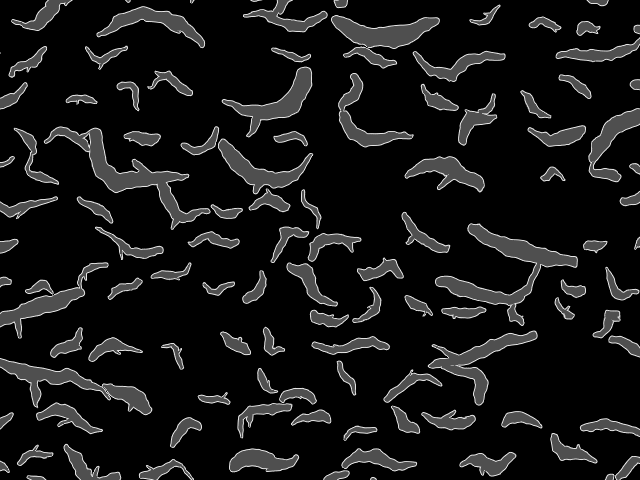
Give the GLSL for this pattern, as a WebGL 2 fragment shader.

```glsl
#version 300 es
precision highp float;
// Scattered grey slivers with thin white outlines on black.
// Staggered rows of cells each hold one long or a few short shapes; a shape is
// a bent, tapered spine with a twig, and noise roughens all of the edges.

uniform vec2 u_resolution;
out vec4 fragColor;

const vec2 CELL = vec2(0.28, 0.0765);    // in canvas heights
const float LINE_WIDTH = 0.0018;
const float EMPTY_SHARE = 0.13;
const int SPINE_STEPS = 5;
const vec3 BACKGROUND = vec3(0.0);
const vec3 FILL = vec3(0.31);
const vec3 OUTLINE = vec3(1.0);

// Integer hash: three random values in 0..1
vec3 hash3(ivec3 key) {
    uvec3 v = uvec3(key + 4096) * 1664525u + 1013904223u;
    v.x += v.y * v.z; v.y += v.z * v.x; v.z += v.x * v.y;
    v ^= v >> 16u;
    v.x += v.y * v.z; v.y += v.z * v.x; v.z += v.x * v.y;
    return vec3(v >> 8u) / 16777216.0;
}

// Smooth two-channel value noise, -0.5..0.5
vec2 noise2(vec2 p, int seed) {
    ivec2 i = ivec2(floor(p));
    vec2 f = fract(p);
    f = f * f * (3.0 - 2.0 * f);
    vec2 a = hash3(ivec3(i, seed)).xy;
    vec2 b = hash3(ivec3(i + ivec2(1, 0), seed)).xy;
    vec2 c = hash3(ivec3(i + ivec2(0, 1), seed)).xy;
    vec2 d = hash3(ivec3(i + ivec2(1, 1), seed)).xy;
    return mix(mix(a, b, f.x), mix(c, d, f.x), f.y) - 0.5;
}

vec2 rotate(vec2 p, float angle) {
    float c = cos(angle), s = sin(angle);
    return vec2(c * p.x + s * p.y, c * p.y - s * p.x);
}

// Distance to a segment whose radius changes from ra to rb
float taperedSegment(vec2 p, vec2 a, vec2 b, float ra, float rb) {
    vec2 ab = b - a;
    float h = clamp(dot(p - a, ab) / dot(ab, ab), 0.0, 1.0);
    return length(p - a - ab * h) - mix(ra, rb, h);
}

// Point on the unit spine, t in -1..1
vec2 spinePoint(float t, float bend, float wave) {
    return vec2(t, bend * (0.5 - t * t) + wave * sin(3.4 * t));
}

float spineRadius(float t, float lean) {
    return (1.0 + 0.6 * lean * t) * (1.0 - 0.5 * t * t);
}

// One sliver: a bent body plus a short side twig
float sliver(vec2 p, float halfLength, float radius, vec3 form, vec3 twig) {
    float bend = (form.x - 0.5) * 1.3;
    float wave = (form.y - 0.5) * 0.5;
    float lean = form.z * 2.0 - 1.0;
    float dist = 1e3;
    vec2 a = halfLength * spinePoint(-1.0, bend, wave);
    float ra = radius * spineRadius(-1.0, lean);
    for (int i = 1; i <= SPINE_STEPS; i++) {
        float t = 2.0 * float(i) / float(SPINE_STEPS) - 1.0;
        vec2 b = halfLength * spinePoint(t, bend, wave);
        float rb = radius * spineRadius(t, lean);
        dist = min(dist, taperedSegment(p, a, b, ra, rb));
        a = b;
        ra = rb;
    }
    vec2 root = halfLength * spinePoint(twig.x - 0.5, bend, wave);
    vec2 tip = root + halfLength * vec2(twig.y - 0.5, (twig.z - 0.5) * 1.1);
    return min(dist, taperedSegment(p, root, tip, radius * 0.65, radius * 0.2));
}

// Nearest sliver among the neighbouring cells
float slivers(vec2 p) {
    float dist = 1e3;
    int homeRow = int(floor(p.y / CELL.y));
    for (int row = homeRow - 1; row <= homeRow + 1; row++) {
        float x = p.x / CELL.x + hash3(ivec3(row, 7, 1)).x;
        int home = int(floor(x));
        for (int col = home - 1; col <= home + 1; col++) {
            float pick = hash3(ivec3(col, row, 2)).x;
            int count = pick < 0.38 ? 1 : (pick < 0.66 ? 2 : 3);
            for (int k = 0; k < count; k++) {
                vec3 place = hash3(ivec3(col, row, 10 + k));
                vec3 size = hash3(ivec3(col, row, 20 + k));
                if (place.z < EMPTY_SHARE) continue;
                float n = float(count);
                float slot = (float(k) + 0.5 + (place.x - 0.5) * 0.35) / n;
                vec2 offset = vec2(x - float(col) - slot,
                    p.y / CELL.y - float(row) - 0.5 - (place.y - 0.5) * 0.6);
                float halfLength = CELL.x / n * mix(0.22, 0.43, size.x);
                float radius = (0.006 + 0.09 * halfLength) * mix(0.65, 1.4, size.y);
                vec2 local = rotate(offset * CELL, (size.z - 0.5) * 0.75 * n);
                dist = min(dist, sliver(local, halfLength, radius,
                    hash3(ivec3(col, row, 30 + k)), hash3(ivec3(col, row, 40 + k))));
            }
        }
    }
    return dist;
}

void main() {
    float pixel = 1.0 / u_resolution.y;
    vec2 p = gl_FragCoord.xy * pixel;
    vec2 rough = 0.011 * noise2(p * 34.0, 50) + 0.0045 * noise2(p * 95.0, 51);
    float dist = slivers(p + rough);

    // Undo the stretch of the roughening so that the line stays even
    float slope = length(vec2(dFdx(dist), dFdy(dist))) / pixel;
    dist /= clamp(slope, 0.6, 1.6);

    // Pixel coverage of the outer and inner edge of the outline
    float outer = clamp((0.5 * LINE_WIDTH - dist) / pixel + 0.5, 0.0, 1.0);
    float inner = clamp((-0.5 * LINE_WIDTH - dist) / pixel + 0.5, 0.0, 1.0);
    vec3 color = BACKGROUND * (1.0 - outer) + OUTLINE * (outer - inner) + FILL * inner;
    fragColor = vec4(color, 1.0);
}
```
